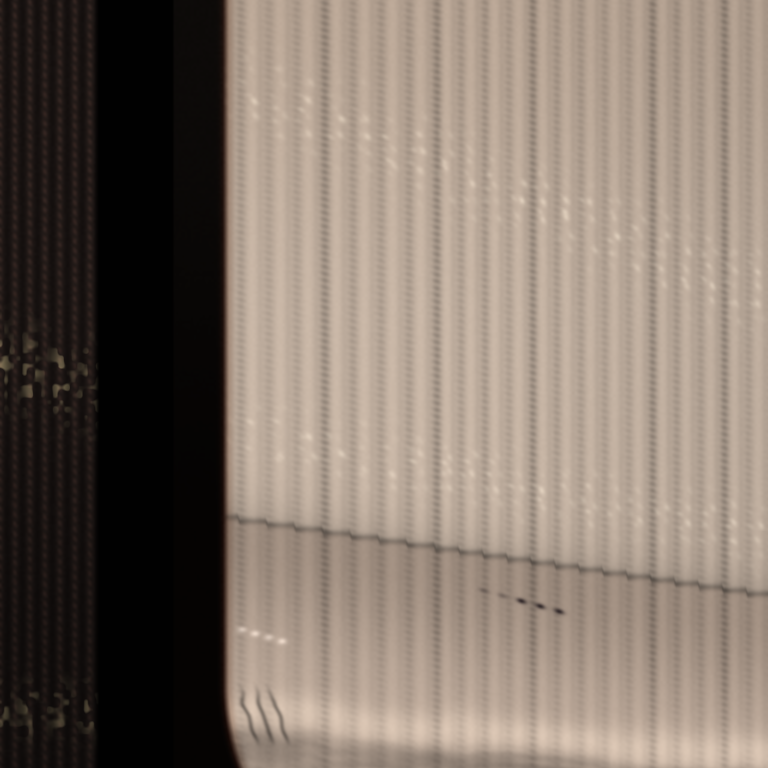
Write a WebGL 2 fragment shader that draws this texture.

```glsl
#version 300 es
precision highp float;
// A pale pleated curtain with a sloping seam, beside a black post and a dark ribbed panel.

#define PANEL_END 0.125
#define POST_END 0.225
#define CURTAIN_START 0.293
#define PLEAT_ORIGIN 0.569
#define PLEAT_WIDE 0.0365
#define PLEAT_NARROW 0.0312
#define SEAM_LEFT 0.3255
#define SEAM_SLOPE 0.144
#define THREAD_PITCH 0.0088
#define GRAIN 0.012

uniform vec2 u_resolution;
out vec4 outColor;

float hash(vec2 p) {
  vec3 q = fract(vec3(p.xyx) * 0.1031);
  q += dot(q, q.yzx + 33.33);
  return fract((q.x + q.y) * q.z);
}

float noise(vec2 p) {
  vec2 i = floor(p), f = fract(p);
  f = f * f * (3.0 - 2.0 * f);
  return mix(mix(hash(i), hash(i + vec2(1, 0)), f.x),
             mix(hash(i + vec2(0, 1)), hash(i + vec2(1, 1)), f.x), f.y);
}

float bump(float d, float width) { return exp(-d * d / (width * width)); }

// One soft slanted fleck per cell, randomly placed and weighted.
float flecks(vec2 cell) {
  vec2 id = floor(cell), f = fract(cell);
  vec2 center = vec2(0.5) + 0.3 * (vec2(hash(id), hash(id + 41.0)) - 0.5);
  vec2 d = f - center;
  d.x += 0.25 * d.y;
  return hash(id + 17.0) * bump(d.x, 0.13) * bump(d.y, 0.24);
}

// Depth of the groove at a pleat boundary; a few are much stronger.
float grooveStrength(float k) {
  float strong = 0.0;
  if (k == -4.0 || k == 0.0 || k == 4.0 || k == 9.0 || k == 12.0) strong = 1.0;
  return mix(0.09 + 0.05 * hash(vec2(k + 30.0, 3.0)), 0.21, strong);
}

vec3 darkPanel(vec2 uv) {
  float rib = 0.5 + 0.5 * cos(uv.x * 6.2832 / 0.0195);
  float thread = 0.5 + 0.5 * cos((uv.y + uv.x * 0.4) * 6.2832 / 0.0125);
  vec3 color = mix(vec3(0.075, 0.057, 0.052), vec3(0.13, 0.10, 0.09), rib);
  color += vec3(0.06, 0.035, 0.03) * thread * pow(rib, 4.0);
  color *= mix(0.72, 1.05, smoothstep(0.1, 0.65, uv.y));
  // Two rows of glinting foliage-coloured specks
  float rows = bump(uv.y - 0.525 + uv.x * 0.25, 0.045) + 0.75 * bump(uv.y - 0.075, 0.03);
  float columns = 0.2 + 0.8 * bump(fract((uv.x - 0.021) / 0.039) - 0.5, 0.32);
  float speck = smoothstep(0.5, 0.85, noise(uv * vec2(125.0, 105.0)));
  return color + vec3(0.33, 0.31, 0.22) * rows * columns * speck;
}

vec3 curtain(vec2 uv) {
  float d = uv.x - PLEAT_ORIGIN;
  float p = d / (d < 0.0 ? PLEAT_WIDE : PLEAT_NARROW);
  float k = floor(p + 0.5), f = fract(p), offset = p - k;
  float seam = SEAM_LEFT - SEAM_SLOPE * (uv.x - 0.297)
             + 0.005 * (f - smoothstep(0.85, 1.0, f) - 0.3);
  float drop = seam - uv.y;

  // Broad light on the upper cloth and the shaded cloth under the seam
  vec3 upper = mix(vec3(0.775, 0.705, 0.642), vec3(0.725, 0.65, 0.585), smoothstep(0.55, 1.05, uv.y));
  upper *= 1.0 - 0.05 * smoothstep(0.55, 1.0, uv.x);
  upper *= 1.0 - 0.14 * exp(min(drop, 0.0) / 0.025);
  vec3 lower = mix(vec3(0.63, 0.56, 0.505), vec3(0.73, 0.655, 0.595), smoothstep(0.02, 0.21, drop));
  vec3 color = mix(upper, lower, smoothstep(-0.003, 0.005, drop));

  // Bright hem with ragged folds beneath it
  float hem = 0.072 - 0.085 * (uv.x - 0.33) + 0.012 * (noise(uv * vec2(30.0, 12.0)) - 0.5);
  float below = hem - uv.y;
  color += vec3(0.11, 0.105, 0.095) * bump(below, 0.025);
  float folds = noise(vec2(uv.x * 14.0, below * 130.0));
  color *= 1.0 - smoothstep(0.012, 0.04, below) * (0.1 + 0.16 * folds);

  // Grooves, thread beading and soft pleat relief
  float slant = (uv.y + 0.25 * d) / THREAD_PITCH;
  float bead = 0.5 + 0.5 * cos(6.2832 * slant);
  float depth = grooveStrength(k);
  float groove = bump(offset, 0.19) * depth * (0.78 + 0.4 * bead);
  groove += 0.045 * bump(f - 0.68, 0.12);
  color *= 1.0 - groove * mix(1.0, 0.65, smoothstep(0.08, 0.2, drop));
  color *= 1.0 + 0.025 * bump(f - 0.4, 0.16);
  color *= 1.0 - (0.2 + 0.1 * bump(offset, 0.25)) * bump(drop, 0.0045);

  // Two descending trails of pale flecks
  float trail = bump(uv.y - 0.875 + 0.4 * (uv.x - 0.35), 0.047);
  trail += 0.9 * bump(uv.y - 0.435 + 0.2 * (uv.x - 0.34), 0.036);
  float spots = flecks(vec2(p, uv.y / 0.022)) + 0.7 * flecks(vec2(p + 0.3, uv.y / 0.017 + 9.0));
  color += vec3(0.12, 0.125, 0.115) * trail * spots;

  // Small dark marks and pale glints below the seam
  for (int i = 0; i < 5; i++) {
    float n = float(i);
    vec2 mark = uv - vec2(0.63 + 0.0245 * n, 0.231 - 0.0068 * n);
    float ink = bump(mark.x, 0.0065) * bump(mark.y + 0.25 * mark.x, 0.0035);
    color = mix(color, vec3(0.14, 0.11, 0.12), ink * (n < 2.0 ? 0.3 : 0.85));
    vec2 glint = uv - vec2(0.315 + 0.0175 * n, 0.18 - 0.005 * n);
    color += 0.2 * step(n, 3.0) * bump(glint.x, 0.006) * bump(glint.y, 0.004);
  }

  // Creases in the lower left corner
  for (int i = 0; i < 3; i++) {
    float n = float(i);
    float path = 0.312 + 0.019 * n + 0.3 * (0.105 - uv.y) + 0.008 * (noise(vec2(uv.y * 60.0, n)) - 0.5);
    float span = smoothstep(0.025, 0.045, uv.y) * (1.0 - smoothstep(0.08, 0.115, uv.y));
    color *= 1.0 - 0.38 * span * bump(uv.x - path, 0.0035);
  }
  return color;
}

void main() {
  vec2 uv = gl_FragCoord.xy / u_resolution;
  float pixel = 1.0 / u_resolution.x;

  // Panel, black post and faintly lit jamb
  vec3 color = mix(darkPanel(uv), vec3(0.003, 0.002, 0.002), smoothstep(-0.004, 0.004 + pixel, uv.x - PANEL_END));
  vec3 jamb = mix(vec3(0.018, 0.012, 0.009), vec3(0.05, 0.04, 0.034), smoothstep(0.3, 1.0, uv.y));
  color = mix(color, jamb, smoothstep(-pixel, 0.003, uv.x - POST_END));

  // The curtain edge bends inward near the floor
  float corner = max(0.11 - uv.y, 0.0);
  float edge = uv.x - CURTAIN_START - 1.6 * corner * corner;
  color += vec3(0.09, 0.035, 0.02) * bump(edge, 0.006);
  vec3 cloth = curtain(uv) * mix(vec3(0.8, 0.73, 0.69), vec3(1), smoothstep(0.0, 0.016, edge));
  color = mix(color, cloth, smoothstep(-0.004, 0.005 + pixel, edge));

  float grain = (noise(uv * 260.0) - 0.5) * GRAIN;
  color += grain * smoothstep(0.0, 0.1, color.r);
  outColor = vec4(clamp(color, 0.0, 1.0), 1.0);
}
```
